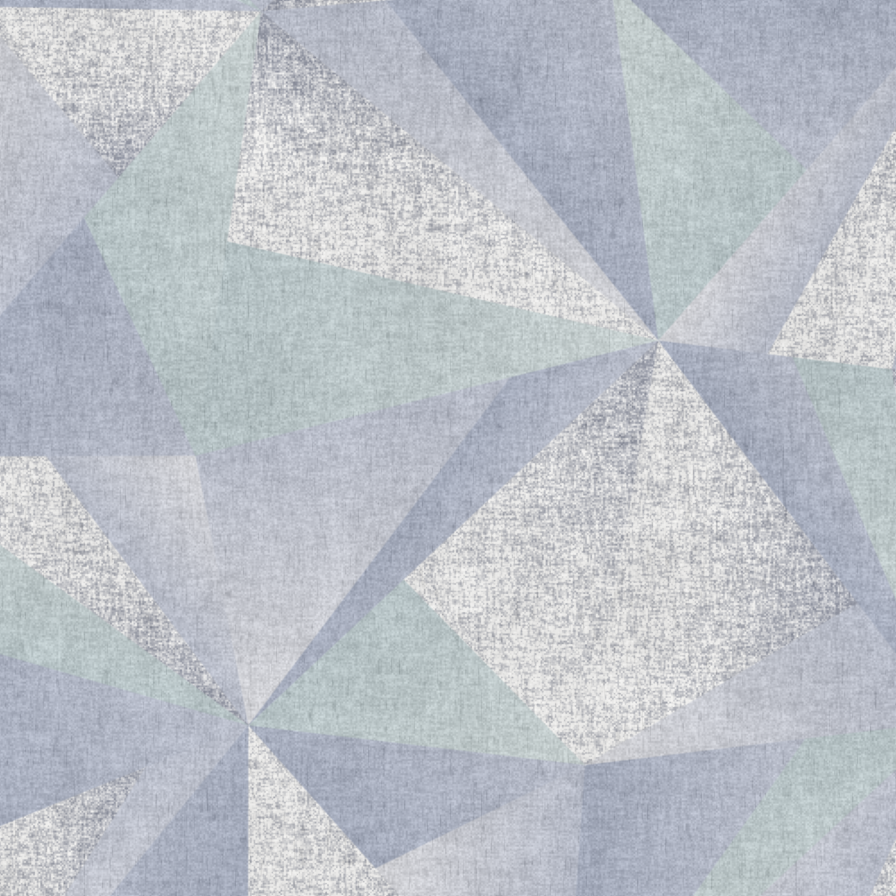
This pattern is drawn by a WebGL 1 fragment shader. Its source:

```glsl
precision highp float;
// Mosaic of irregular pastel triangles printed on woven linen.
uniform vec2 u_resolution;

const float CELLS = 2.5;        // mosaic cells across the canvas
const float JITTER = 0.48;      // corner displacement, in cells
const float EDGE = 0.0035;      // half width of soft edges, in cells

const vec3 MINT_DEEP = vec3(0.705, 0.755, 0.765);
const vec3 MINT_PALE = vec3(0.770, 0.805, 0.805);
const vec3 BLUE_DEEP = vec3(0.640, 0.667, 0.732);
const vec3 BLUE_PALE = vec3(0.715, 0.733, 0.783);
const vec3 LILAC_DEEP = vec3(0.710, 0.728, 0.778);
const vec3 LILAC_PALE = vec3(0.815, 0.817, 0.832);
const vec3 PAPER = vec3(0.875, 0.873, 0.868);
const vec3 INK = vec3(0.610, 0.625, 0.675);

float hash(vec2 p) {
  vec3 q = fract(vec3(p.xyx) * 0.1031);
  q += dot(q, q.yzx + 33.33);
  return fract((q.x + q.y) * q.z);
}

float noise(vec2 p) {
  vec2 i = floor(p), f = fract(p);
  f = f * f * (3.0 - 2.0 * f);
  return mix(mix(hash(i), hash(i + vec2(1.0, 0.0)), f.x),
             mix(hash(i + vec2(0.0, 1.0)), hash(i + 1.0), f.x), f.y);
}

// Crossed threads with small flecks, centred on 0.5
float linen(vec2 uv) {
  float warp = noise(uv * vec2(390.0, 75.0));
  float weft = noise(uv * vec2(75.0, 390.0) + 71.0);
  float fleck = noise(uv * 500.0 + 19.0);
  return 0.5 + 1.5 * (0.27 * warp + 0.27 * weft + 0.46 * fleck - 0.5);
}

// Worn, streaky variation of the dye, centred on zero
float wear(vec2 uv) {
  return 0.4 * noise(uv * vec2(13.0, 9.0)) + 0.3 * noise(uv * vec2(80.0, 14.0))
       + 0.3 * noise(uv * vec2(16.0, 75.0) + 37.0) - 0.5;
}

vec2 corner(vec2 lattice) {
  vec2 r = vec2(hash(lattice + 5.3), hash(lattice + 47.9));
  return lattice + JITTER * (r - 0.5);
}

// Signed distance to the line a-b, positive on its left
float side(vec2 p, vec2 a, vec2 b) {
  vec2 e = normalize(b - a), d = p - a;
  return e.x * d.y - e.y * d.x;
}

vec3 dye(float kind, float fade, float grain) {
  if (kind < 0.5) return mix(MINT_DEEP, MINT_PALE, fade);
  if (kind < 1.5) return mix(BLUE_DEEP, BLUE_PALE, fade);
  if (kind < 2.5) return mix(LILAC_DEEP, LILAC_PALE, fade);
  // Bare cloth, speckled with ink that thickens along the fade
  float ink = 0.12 + 0.75 * fade * fade + 0.9 * (grain - 0.5);
  return mix(PAPER, INK, clamp(ink, 0.0, 1.0));
}

// Premultiplied colour and coverage of one counterclockwise triangle
vec4 facet(vec2 p, vec2 a, vec2 b, vec2 c, float kind, float seed, float grain) {
  float ab = side(p, a, b), bc = side(p, b, c), ca = side(p, c, a);
  float cover = smoothstep(-EDGE, EDGE, min(ab, min(bc, ca)));
  float toApex = bc / side(a, b, c);
  float toBase = ca / side(b, c, a);
  float fade = clamp(seed < 0.5 ? toApex : toBase, 0.0, 1.0);
  return vec4(dye(kind, fade, grain), 1.0) * cover;
}

// A triangle cut in two from a randomly chosen corner
vec4 splitFacet(vec2 p, vec2 a, vec2 b, vec2 c, float kind, vec2 id, float grain) {
  float turn = hash(id + 13.7), seed = hash(id + 91.1);
  vec2 apex = a, left = b, right = c;
  if (turn < 0.27) { apex = b; left = c; right = a; }
  else if (turn < 0.54) { apex = c; left = a; right = b; }
  vec2 cut = mix(left, right, 0.3 + 0.4 * hash(id + 29.3));
  return facet(p, apex, left, cut, kind, seed, grain)
       + facet(p, apex, cut, right, mod(kind + 1.0, 4.0), 1.0 - seed, grain);
}

// Jittered grid whose diagonals alternate, so that many tips meet
vec3 mosaic(vec2 p, float grain) {
  vec4 sum = vec4(0.0);
  for (int y = -1; y <= 1; y++) {
    for (int x = -1; x <= 1; x++) {
      vec2 cell = floor(p) + vec2(float(x), float(y));
      float odd = mod(cell.x + cell.y, 2.0);
      vec2 a = corner(cell + vec2(odd, 0.0));
      vec2 b = corner(cell + vec2(1.0, odd));
      vec2 c = corner(cell + vec2(1.0 - odd, 1.0));
      vec2 d = corner(cell + vec2(0.0, 1.0 - odd));
      float kind = mod(cell.x + 2.0 * cell.y, 4.0);
      sum += splitFacet(p, b, c, a, kind, cell, grain);
      sum += splitFacet(p, d, a, c, mod(kind + 2.0, 4.0), cell + 0.5, grain);
    }
  }
  return sum.rgb / max(sum.a, 0.001);
}

void main() {
  vec2 uv = gl_FragCoord.xy / min(u_resolution.x, u_resolution.y);
  float grain = linen(uv);
  vec3 color = mosaic(uv * CELLS + vec2(8.3, 6.6), grain);
  color += 0.13 * (0.5 - grain) + 0.08 * wear(uv);
  // Sparse dark slubs along the warp
  color -= 0.06 * smoothstep(0.75, 1.0, noise(uv * vec2(350.0, 80.0) + 53.0));
  gl_FragColor = vec4(clamp(color, 0.0, 1.0), 1.0);
}
```
